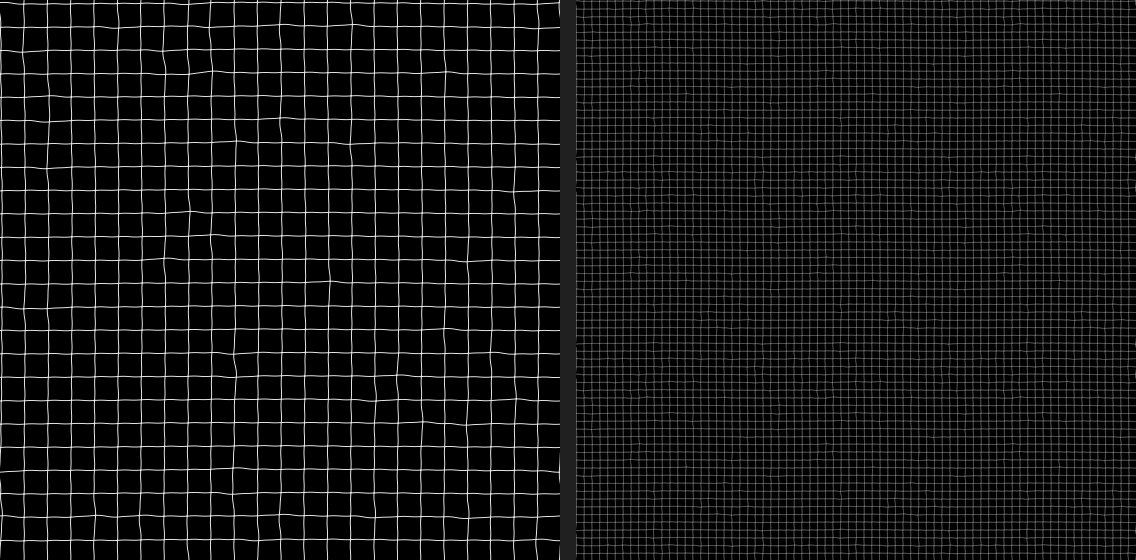
Left, the tile; right, the same tile 3 across and 3 down.
Write a WebGL 2 fragment shader that draws this pattern.

```glsl
#version 300 es
precision highp float;
// A hand-drawn net of thin white lines on black, 24 by 24 square cells.
// Each crossing has a wrapped random shift; lines run smoothly between the
// shifted crossings with a slow bow, and a tiny knot marks each crossing.

uniform vec2 u_resolution;
out vec4 fragColor;

const float TAU = 6.2831853;
const float CELLS = 24.0;
const vec2 GRID_OFFSET = vec2(0.06, 0.86);  // first crossing, in cells
const float HALF_WIDTH = 0.02;              // all lengths below are in cells
const float KNOT_RADIUS = 0.045;
const float JITTER = 0.022;
const float KINK = 0.055;
const float KINK_CHANCE = 0.1;
const float WIGGLE = 0.01;
const float BOW = 0.03;
const vec3 GROUND = vec3(0.0);
const vec3 LINE = vec3(0.95);

vec3 hash3(vec2 p) {
  vec3 q = fract(p.xyx * vec3(0.1031, 0.1030, 0.0973));
  q += dot(q, q.yxz + 33.33);
  return fract((q.xxy + q.yzz) * q.zyx);
}

// Shift of one crossing; a few are kinked strongly on both axes.
vec2 crossingShift(vec2 node) {
  vec3 h = hash3(mod(node, CELLS) + 7.0);
  vec2 spread = h.xy - 0.5;
  return spread * JITTER + sign(spread) * KINK * step(h.z, KINK_CHANCE);
}

// Smooth shift along a line, between its crossings a and b.
float lineShift(float a, float b, float along) {
  float t = fract(along);
  float wiggle = WIGGLE * sin(TAU * t);
  float bow = -BOW * cos(TAU * along / CELLS);
  return mix(a, b, smoothstep(0.0, 1.0, t)) + wiggle + bow;
}

// Part of a pixel-wide box covered by a line at signed distance d.
float lineCoverage(float d, float halfWidth, float pixel) {
  float low = max(d - 0.5 * pixel, -halfWidth);
  float high = min(d + 0.5 * pixel, halfWidth);
  return clamp((high - low) / pixel, 0.0, 1.0);
}

void main() {
  vec2 pixel = CELLS / u_resolution;
  vec2 p = gl_FragCoord.xy * pixel - GRID_OFFSET;
  vec2 nearest = floor(p + 0.5);
  vec2 start = floor(p);

  // Signed distances to the nearest upright and level lines.
  vec2 lowNode = vec2(nearest.x, start.y);
  vec2 leftNode = vec2(start.x, nearest.y);
  float upright = lineShift(crossingShift(lowNode).x,
                            crossingShift(lowNode + vec2(0.0, 1.0)).x, p.y);
  float level = lineShift(crossingShift(leftNode).y,
                          crossingShift(leftNode + vec2(1.0, 0.0)).y, p.x);
  vec2 d = p - nearest - vec2(upright, level);

  // Lines and knots, joined by their strongest coverage.
  float ink = max(lineCoverage(d.x, HALF_WIDTH, pixel.x),
                  lineCoverage(d.y, HALF_WIDTH, pixel.y));
  float soft = max(pixel.x, pixel.y);
  float knot = clamp(0.5 + (KNOT_RADIUS - length(d)) / soft, 0.0, 1.0);
  fragColor = vec4(mix(GROUND, LINE, max(ink, knot)), 1.0);
}
```
